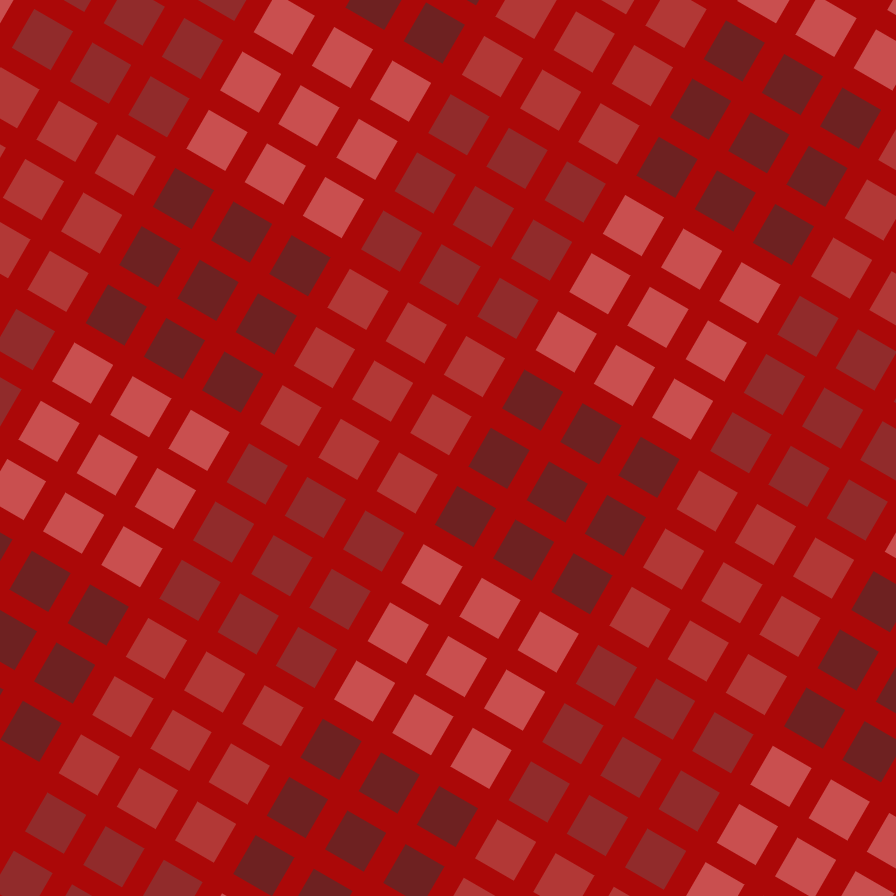
Give the GLSL for this pattern, as a Shadertoy shader.

```glsl
// Tilted grid of small squares on red, tinted in 3x3 blocks of four alternating shades.

const float PITCH       = 0.075;               // square spacing, in canvas heights
const float SQUARE_SIZE = 0.6667;              // square side, in pitches
const float TILT        = radians(30.0);       // clockwise turn of the grid
const float BLOCK       = 3.0;                 // squares per block side
const vec2  ORIGIN      = vec2(0.7344, 0.6458); // centre of a light block
const vec2  BLANK_BLOCK = vec2(-2.0, -4.0);    // block left without squares

const vec3 GROUND     = vec3(0.67, 0.03, 0.03);
const vec3 LIGHT      = vec3(0.79, 0.31, 0.31);
const vec3 MID_LIGHT  = vec3(0.70, 0.22, 0.21);
const vec3 MID_DARK   = vec3(0.57, 0.17, 0.17);
const vec3 DARK       = vec3(0.43, 0.13, 0.13);

// Signed distance to an axis-aligned square centred on zero
float squareDistance(vec2 p, float halfSide) {
    vec2 d = abs(p) - halfSide;
    return length(max(d, 0.0)) + min(max(d.x, d.y), 0.0);
}

// Shades repeat every two blocks along both grid axes
vec3 blockColor(vec2 block) {
    vec2 parity = mod(block, 2.0);
    vec3 evenColumn = mix(LIGHT, DARK, parity.y);
    vec3 oddColumn  = mix(MID_DARK, MID_LIGHT, parity.y);
    return mix(evenColumn, oddColumn, parity.x);
}

void mainImage(out vec4 fragColor, in vec2 fragCoord) {
    // Grid coordinates: square centres lie on the integers
    vec2 p = fragCoord / iResolution.y - ORIGIN;
    float c = cos(TILT), s = sin(TILT);
    vec2 grid = vec2(c * p.x - s * p.y, s * p.x + c * p.y) / PITCH;
    vec2 cell = floor(grid + 0.5);
    vec2 block = floor((cell + 1.0) / BLOCK);

    // Anti-aliased square coverage
    float pixel = 1.0 / (iResolution.y * PITCH);
    float dist = squareDistance(grid - cell, 0.5 * SQUARE_SIZE);
    float coverage = clamp(0.5 - dist / pixel, 0.0, 1.0);
    if (block == BLANK_BLOCK) coverage = 0.0;

    fragColor = vec4(mix(GROUND, blockColor(block), coverage), 1.0);
}
```
